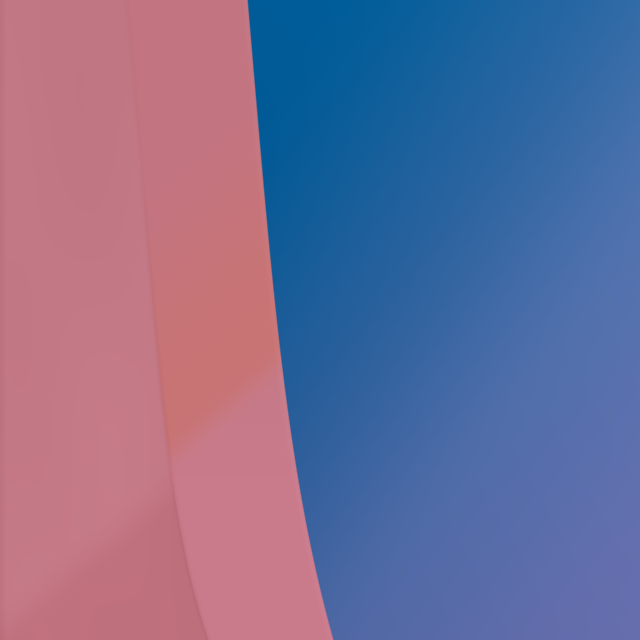
Write a WebGL 1 fragment shader that draws this background.

```glsl
precision highp float;

uniform vec2 u_resolution;

// Curve that leans right and bends outward toward the bottom
float sweep(float top, float drop, float bend, float power) {
  return top + 0.085 * drop + bend * pow(drop, power);
}

// Diagonal blue to violet gradient
vec3 skyColor(vec2 p, float drop) {
  float s = p.x + 0.7 * drop;
  vec3 sky = mix(vec3(0.0, 0.345, 0.58), vec3(0.165, 0.375, 0.61), smoothstep(0.5, 1.0, s));
  sky = mix(sky, vec3(0.31, 0.425, 0.66), smoothstep(0.88, 1.28, s));
  sky = mix(sky, vec3(0.40, 0.43, 0.68), smoothstep(1.15, 1.7, s));
  return sky + vec3(0.0, 0.035, 0.035) * (p.x - drop);
}

// Broad left panel with a darker lower corner
vec3 panelColor(vec2 p, float diagonal) {
  vec3 rose = mix(vec3(0.77, 0.475, 0.53), vec3(0.755, 0.465, 0.515), smoothstep(0.3, 1.0, p.y));
  rose = mix(vec3(0.75, 0.44, 0.49), rose, smoothstep(-0.03, 0.06, diagonal));
  float ripple = sin(17.0 * p.x - 5.0 * p.y) + 0.5 * sin(31.0 * p.x + 9.0 * p.y);
  rose += 0.004 * ripple;
  return rose - 0.025 * (1.0 - smoothstep(0.0, 0.012, p.x));
}

// Narrow strip: dusty rose, coral band, then pink
vec3 stripColor(vec2 p, float diagonal) {
  vec3 strip = mix(vec3(0.785, 0.455, 0.46), vec3(0.76, 0.455, 0.505),
                   smoothstep(0.16, 0.58, diagonal));
  vec3 pink = mix(vec3(0.79, 0.48, 0.545), vec3(0.775, 0.48, 0.535), smoothstep(0.2, 0.4, p.y));
  return mix(pink, strip, smoothstep(0.025, 0.10, diagonal));
}

void main() {
  vec2 p = gl_FragCoord.xy / u_resolution;
  float drop = 1.0 - p.y;
  float diagonal = p.y - 0.84 * p.x;
  float soft = max(0.0015, 0.75 / u_resolution.x);

  // Fold between the two rose surfaces
  float fold = p.x - sweep(0.198, drop, 0.0425, 6.0);
  vec3 rose = mix(panelColor(p, diagonal), stripColor(p, diagonal),
                  smoothstep(-soft, soft, fold));
  float crease = exp(-pow(fold / 0.004, 2.0));
  rose -= 0.022 * crease * (0.4 + 0.6 * smoothstep(0.2, 0.6, drop));

  // Outer edge against the blue
  float edge = p.x - sweep(0.387, drop, 0.049, 4.0);
  rose += 0.012 * exp(-pow((edge + 0.004) / 0.004, 2.0));
  vec3 color = mix(rose, skyColor(p, drop), smoothstep(-soft, soft, edge));

  gl_FragColor = vec4(color, 1.0);
}
```
